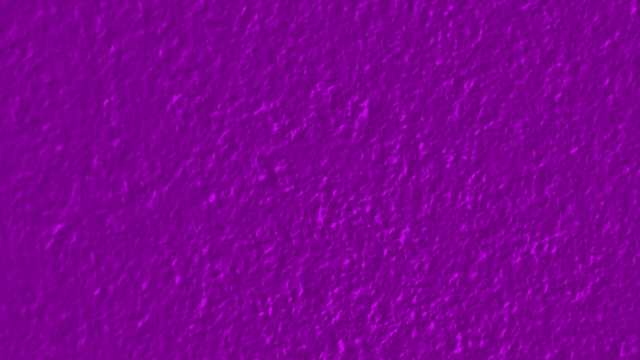
This texture is drawn by a WebGL 2 fragment shader. Its source:

```glsl
#version 300 es
precision highp float;
// Rough purple plaster wall under raking light, with small crisp lumps.

uniform vec2 u_resolution;
out vec4 fragColor;

vec3 hash3(vec2 cell) {
  vec3 p = fract(cell.xyx * vec3(0.1031, 0.1030, 0.0973));
  p += dot(p, p.yxz + 33.33);
  return fract((p.xxy + p.yzz) * p.zyx);
}

// Slope along the light of scattered round lumps and pits, one per cell.
float lumpSlope(vec2 p, vec2 light) {
  vec2 cell = floor(p);
  float slope = 0.0;
  for (int y = -1; y <= 1; y++) {
    for (int x = -1; x <= 1; x++) {
      vec2 id = cell + vec2(x, y);
      vec3 rnd = hash3(id);
      vec2 d = p - id - rnd.xy;
      float falloff = max(0.0, 1.0 - dot(d, d));
      slope += (rnd.z * 2.0 - 1.0) * 6.0 * dot(d, light) * falloff * falloff;
    }
  }
  return slope;
}

void main() {
  vec2 uv = gl_FragCoord.xy / u_resolution;
  vec2 p = gl_FragCoord.xy / u_resolution.y;

  // Turn the grain along the rising diagonal and bend it slightly.
  vec2 q = mat2(0.6, -0.8, 0.8, 0.6) * p;
  q += 0.003 * sin(q.yx * vec2(31.0, 27.0) + 2.0 * sin(q * 13.0));
  q += 0.0014 * sin(q.yx * vec2(83.0, 97.0) + 2.0 * sin(q * 41.0));
  q.x *= 0.96;

  // The left side is softer; the lower middle catches the most light.
  float crisp = smoothstep(-0.1, 0.55, uv.x);
  vec2 fromGlow = (uv - vec2(0.58, 0.26)) / vec2(0.32, 0.5);
  float contrast = 0.72 + 0.12 * crisp + 0.4 * exp(-dot(fromGlow, fromGlow));
  contrast *= 1.0 + 0.2 * clamp(lumpSlope(p * 10.0 + 3.7, vec2(0.6, 0.8)), -2.0, 2.0);

  // Five sizes of lumps, from faint swells to fine grit.
  vec2 light = normalize(vec2(-0.15, 1.0));
  float relief = 0.16 * lumpSlope(q * 12.0 + 7.3, light);
  relief += 0.44 * lumpSlope(q * 25.0 + 31.7, light);
  relief += 0.8 * lumpSlope(q * 46.0 + 58.1, light);
  relief += mix(0.5, 0.85, crisp) * lumpSlope(q * 76.0 + 93.9, light);
  relief += mix(0.15, 0.5, crisp) * lumpSlope(q * 118.0 + 17.9, light);

  // Bright crests rise faster than shadows fall.
  float shade = 0.4 + 0.085 * exp(0.47 * clamp(relief * contrast, -4.0, 3.0));
  shade += 0.004 * exp(-dot(fromGlow, fromGlow)) - 0.002;
  vec3 paint = vec3(shade, max(0.0, shade - 0.5) * 0.1, shade * 1.16);
  fragColor = vec4(paint, 1.0);
}
```
